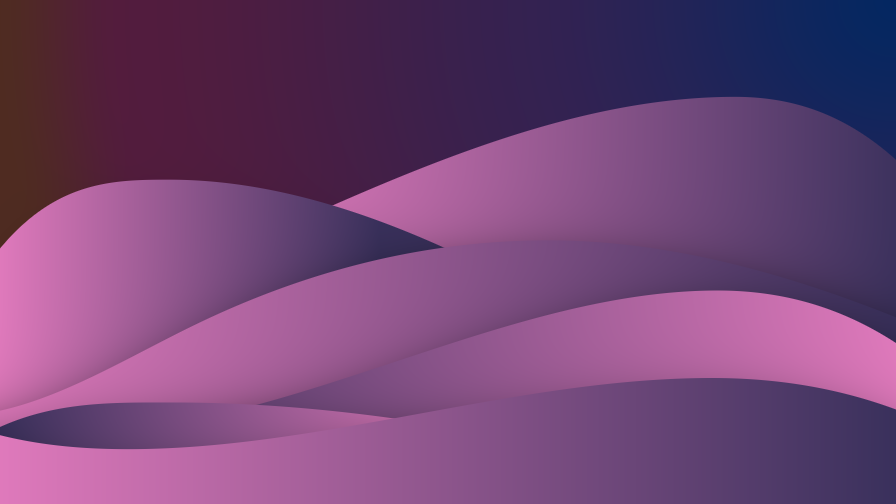
Reproduce this background procedurally as a WebGL 2 fragment shader.

```glsl
#version 300 es
precision highp float;
// Overlapping satin hills under a dusk sky. Each hill is the area below a smooth
// ridge of cubic Hermite spans, filled with a sideways pink-to-indigo gradient.
// Hills are painted back to front, each casting a soft shadow on what lies behind.

#define GRID vec2(768.0, 432.0)       // design units across the canvas, y downward
#define PINK vec3(0.875, 0.475, 0.735)
#define INDIGO vec3(0.225, 0.190, 0.360)
#define SKY_BLUE vec3(0.000, 0.155, 0.385)
#define SKY_VIOLET vec3(0.190, 0.135, 0.325)
#define SKY_WINE vec3(0.325, 0.110, 0.240)
#define SKY_BROWN vec3(0.310, 0.170, 0.130)
#define SHADOW_WIDTH 16.0

uniform vec2 u_resolution;
out vec4 fragColor;

// One span between knots holding (x, y, slope).
float hermite(float x, vec3 a, vec3 b) {
    float w = b.x - a.x;
    float t = (x - a.x) / w;
    float bend = w * t * (1.0 - t) * (a.z * (1.0 - t) - b.z * t);
    return mix(a.y, b.y, t * t * (3.0 - 2.0 * t)) + bend;
}

// Height of a ridge through four knots.
float ridge(float x, vec3 a, vec3 b, vec3 c, vec3 d) {
    if (x < b.x) return hermite(x, a, b);
    if (x < c.x) return hermite(x, b, c);
    return hermite(x, c, d);
}

// Radial sky centred on the upper right corner.
vec3 sky(vec2 p) {
    float r = length(p - vec2(GRID.x, 0.0));
    vec3 color = mix(SKY_BLUE, SKY_VIOLET, smoothstep(-60.0, 320.0, r));
    color = mix(color, SKY_WINE, smoothstep(220.0, 690.0, r));
    return mix(color, SKY_BROWN, smoothstep(660.0, 775.0, r));
}

// Paints a hill over the scene; the gradient runs from pinkX to indigoX.
void paintHill(inout vec3 scene, vec2 p, float top, float pinkX, float indigoX, float shadow) {
    float depth = p.y - top;
    float pixels = depth / max(length(vec2(dFdx(depth), dFdy(depth))), 1e-4);
    float above = max(-pixels * GRID.y / u_resolution.y, 0.0);
    float coverage = clamp(pixels + 0.5, 0.0, 1.0);
    float t = clamp((p.x - pinkX) / (indigoX - pinkX), 0.0, 1.0);
    scene *= 1.0 - shadow * exp(-above / SHADOW_WIDTH);
    scene = mix(scene, mix(PINK, INDIGO, t), coverage);
}

void main() {
    vec2 uv = gl_FragCoord.xy / u_resolution;
    vec2 p = vec2(uv.x, 1.0 - uv.y) * GRID;
    vec3 color = sky(p);

    // Far right hill
    float top = ridge(p.x, vec3(0, 301, -0.44), vec3(283, 177, -0.44),
                      vec3(630, 83, 0), vec3(768, 137, 0.9));
    paintHill(color, p, top, 230.0, 780.0, 0.0);

    // Left hill
    top = ridge(p.x, vec3(0, 213, -1.2), vec3(145, 154, 0),
                vec3(380, 212, 0.45), vec3(768, 387, 0.45));
    paintHill(color, p, top, 0.0, 325.0, 0.03);

    // Long middle band
    top = ridge(p.x, vec3(0, 352, -0.22), vec3(170, 277, -0.48),
                vec3(470, 206, 0), vec3(768, 272, 0.4));
    paintHill(color, p, top, 0.0, 768.0, 0.14);

    // Bright right band
    top = ridge(p.x, vec3(0, 405, -0.26), vec3(220, 347, -0.27),
                vec3(615, 249, 0), vec3(768, 294, 0.65));
    paintHill(color, p, top, 768.0, 0.0, 0.14);

    // Slim lens on the left
    top = ridge(p.x, vec3(0, 366, -0.45), vec3(150, 345, 0),
                vec3(340, 359, 0.14), vec3(768, 430, 0.14));
    paintHill(color, p, top, 390.0, 0.0, 0.08);

    // Front hill
    top = ridge(p.x, vec3(0, 373, 0.25), vec3(110, 385, 0),
                vec3(610, 324, 0), vec3(768, 351, 0.37));
    paintHill(color, p, top, 0.0, 768.0, 0.10);

    fragColor = vec4(color, 1.0);
}
```
